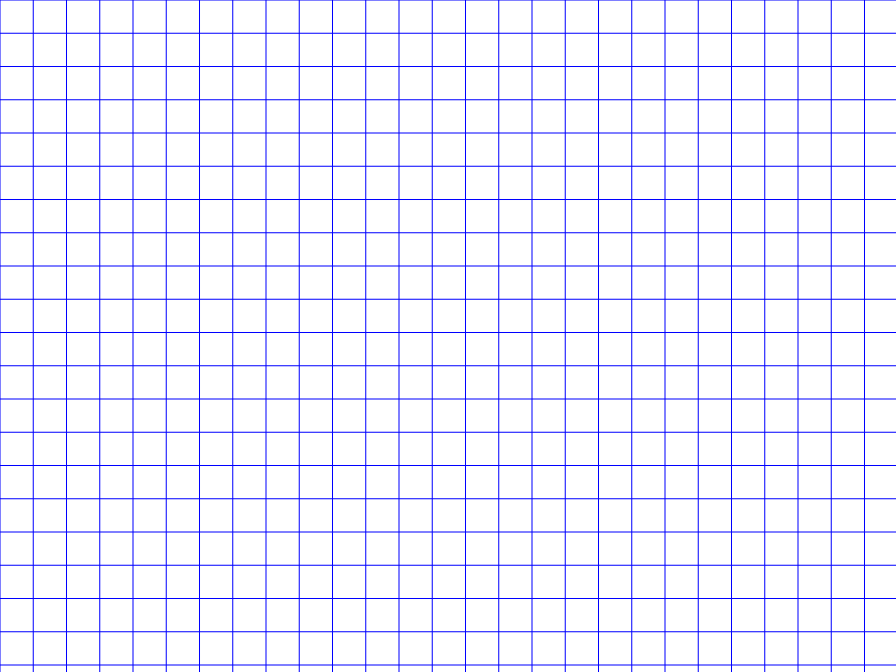
Reproduce this pattern procedurally as a WebGL 1 fragment shader.

```glsl
precision highp float;
// Square graph paper: thin blue rules on white, counted from the top left corner.
uniform vec2 u_resolution;

#define CANVAS_UNITS 384.0            // canvas height in layout units
#define CELL_SIZE 19.0                // spacing of the rules
#define RULE_WIDTH 0.58               // thickness of a rule
#define PAPER_COLOR vec3(1.0)
#define RULE_COLOR vec3(0.0, 0.0, 1.0)

// Share of a pixel covered by the nearest rule, for each axis.
vec2 ruleCoverage(vec2 position, float pixelSize) {
  vec2 offset = abs(mod(position + 0.5 * CELL_SIZE, CELL_SIZE) - 0.5 * CELL_SIZE);
  vec2 halfRule = vec2(0.5 * RULE_WIDTH);
  vec2 nearEdge = max(offset - 0.5 * pixelSize, -halfRule);
  vec2 farEdge = min(offset + 0.5 * pixelSize, halfRule);
  return clamp((farEdge - nearEdge) / pixelSize, 0.0, 1.0);
}

void main() {
  // Layout space with y pointing down from the top edge.
  float pixelSize = CANVAS_UNITS / u_resolution.y;
  vec2 fromTopLeft = vec2(gl_FragCoord.x, u_resolution.y - gl_FragCoord.y);
  vec2 coverage = ruleCoverage(fromTopLeft * pixelSize, pixelSize);

  // Overlay both sets of rules, so that crossings come out darker.
  vec3 color = mix(PAPER_COLOR, RULE_COLOR, coverage.x);
  color = mix(color, RULE_COLOR, coverage.y);
  gl_FragColor = vec4(color, 1.0);
}
```
